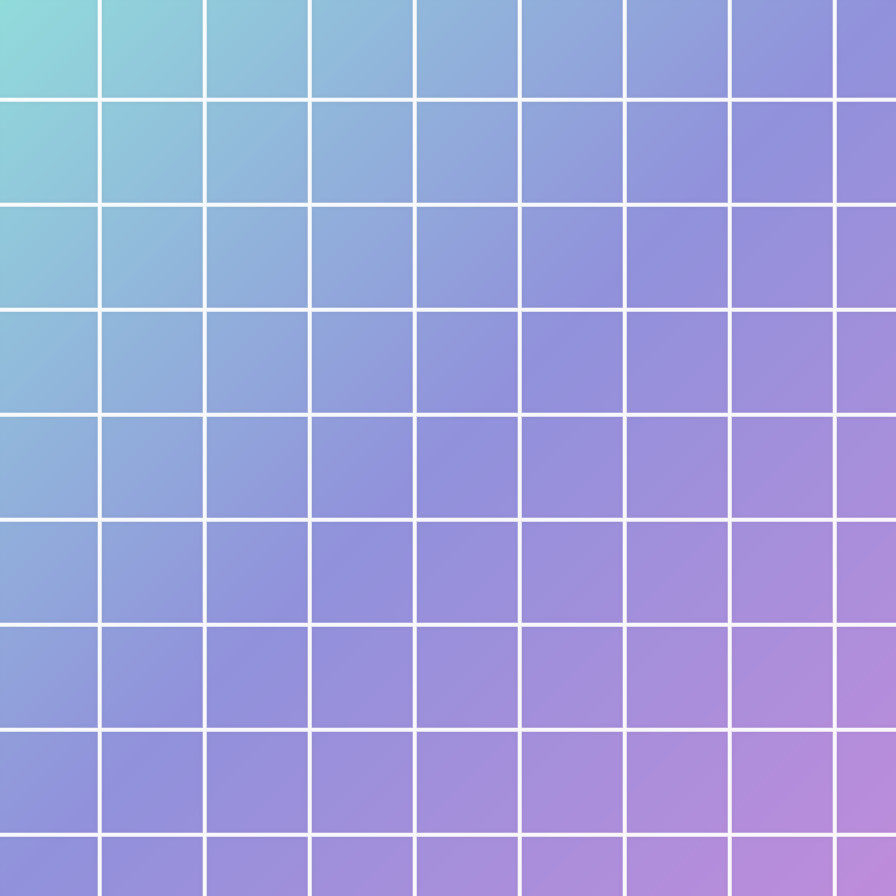
A Shadertoy shader for this background:

```glsl
#define PITCH 0.11719
#define FIRST_LINE 0.1113
#define LINE_WIDTH 0.0045
#define LINE_OPACITY 0.93
#define RIM_WIDTH 0.006
#define RIM_SHADE 0.025
#define AQUA vec3(0.570, 0.860, 0.860)
#define PERIWINKLE vec3(0.568, 0.568, 0.860)
#define ORCHID vec3(0.745, 0.550, 0.860)

// Three-stop diagonal blend, t = 0 at the upper left
vec3 diagonalGradient(float t) {
    vec3 upper = mix(AQUA, PERIWINKLE, clamp(t * 2.0, 0.0, 1.0));
    return mix(upper, ORCHID, clamp(t * 2.0 - 1.0, 0.0, 1.0));
}

// Distance to the nearest grid line on each axis
vec2 gridDistance(vec2 p) {
    return abs(fract((p - FIRST_LINE) / PITCH + 0.5) - 0.5) * PITCH;
}

void mainImage(out vec4 fragColor, in vec2 fragCoord) {
    // Canvas units, measured from the upper left
    vec2 p = fragCoord / iResolution.xy;
    p.y = 1.0 - p.y;

    vec3 color = diagonalGradient(0.5 * (p.x + p.y));

    // Line coverage, smoothed over one pixel
    vec2 fromLine = gridDistance(p) - 0.5 * LINE_WIDTH;
    vec2 pixel = 1.0 / iResolution.xy;
    vec2 coverage = clamp(0.5 - fromLine / pixel, 0.0, 1.0);
    float line = max(coverage.x, coverage.y);

    // Faint darker rim along the lines
    vec2 rim = 1.0 - smoothstep(0.0, RIM_WIDTH, fromLine);
    color *= 1.0 - RIM_SHADE * max(rim.x, rim.y);

    color = mix(color, vec3(1.0), line * LINE_OPACITY);
    fragColor = vec4(color, 1.0);
}
```
